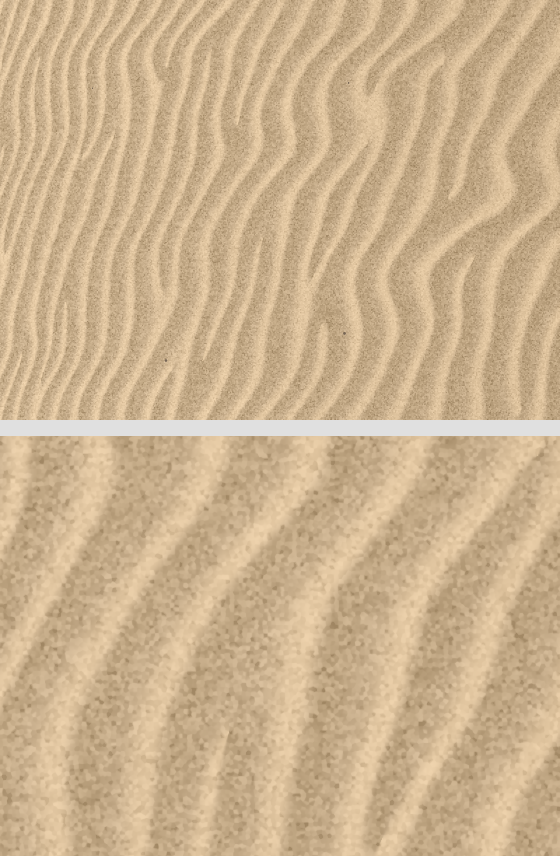
Top: the whole. Bottom: its middle third, enlarged.
Reproduce this texture procedurally as a Shadertoy shader.

```glsl
// Wind-rippled beach sand: leaning, forking crests that widen to the right.

const float TAU = 6.2831853;

// Colours
const vec3 SHADE_SAND  = vec3(0.742, 0.642, 0.502);
const vec3 TROUGH_SAND = vec3(0.779, 0.679, 0.545);
const vec3 CREST_SAND  = vec3(0.897, 0.789, 0.640);
const vec3 PEBBLE      = vec3(0.400, 0.340, 0.290);

// Ripple layout, in canvas heights
const float SPACING_LEFT = 0.034;   // crest spacing at the left edge
const float SPACING_GROW = 0.053;   // added spacing per unit of width
const float LEAN         = 0.24;
const float LEAN_GROW    = 0.17;
const float WAVINESS     = 0.25;    // sideways sway, in crest spacings
const vec2  FORK_GRID    = vec2(6.0, 4.0);
const float FORK_STRETCH = 0.32;    // below 1 draws forks out along the crests

// Grain
const float GRAIN_SCALE = 300.0;    // grains per canvas height
const float GRAIN_DEPTH = 0.125;
const float PATCH_DEPTH = 0.035;
const int   PEBBLES     = 4;

float hash(vec2 p) {
    vec3 q = fract(p.xyx * vec3(0.1031, 0.1030, 0.0973));
    q += dot(q, q.yzx + 33.33);
    return fract((q.x + q.y) * q.z);
}

vec2 hash2(vec2 p) {
    return vec2(hash(p + 3.7), hash(p + 41.3));
}

// Soft cellular noise: every grain has its own tone, blended at its border.
float grains(vec2 p) {
    vec2 cell = floor(p);
    float tone = 0.0, total = 0.0;
    for (int j = -1; j <= 1; j++)
    for (int i = -1; i <= 1; i++) {
        vec2 id = cell + vec2(i, j);
        vec2 d = id + 0.15 + 0.7 * hash2(id) - p;
        float weight = exp(-7.0 * dot(d, d));
        tone += weight * hash(id + 17.0);
        total += weight;
    }
    return tone / total - 0.5;
}

// Coordinates across (x) and along (y) the leaning crests.
vec2 slant(vec2 p) {
    return vec2(p.x + (LEAN + LEAN_GROW * p.x) * (1.0 - p.y), p.y);
}

// Layered sines that sway the crests, slower on the wide right side.
float sway(vec2 s) {
    float y = s.y / (0.75 + 0.2 * s.x);
    float bend = 0.7 * sin(3.0 * s.x + 4.0 * y);
    return sin(13.0 * y + 3.0 * s.x + bend)
         + 0.55 * sin(20.0 * y - 5.0 * s.x + 1.7 + 1.5 * bend)
         + 0.45 * sin(8.0 * y + 5.0 * s.x + 4.1)
         + 0.15 * sin(35.0 * y + 8.0 * s.x + 2.0 * bend);
}

// Crest count from the left; each fork adds or removes one crest.
float ripplePhase(vec2 p, float width) {
    vec2 s = slant(p);
    float phase = log(SPACING_LEFT + SPACING_GROW * max(s.x, 0.0)) / SPACING_GROW;
    phase += WAVINESS * sway(s);
    for (float j = 0.0; j < FORK_GRID.y; j++)
    for (float i = 0.0; i < FORK_GRID.x; i++) {
        vec2 id = vec2(i, j);
        vec2 core = (id + 0.1 + 0.8 * hash2(id + 7.0)) / FORK_GRID;
        core.x = width * pow(core.x, 1.6);
        vec2 d = s - slant(core);
        float turn = mod(i + j, 2.0) * 2.0 - 1.0;
        phase += turn * atan(d.x, d.y * FORK_STRETCH + 1e-5) / TAU;
    }
    return phase;
}

void mainImage(out vec4 fragColor, in vec2 fragCoord) {
    vec2 p = fragCoord / iResolution.y;
    float width = iResolution.x / iResolution.y;

    // Ripple profile: slow rise, brisker fall, then a faint shadow
    float phase = ripplePhase(p, width);
    float f = fract(phase);
    float crest = smoothstep(0.16, 0.52, f) * (1.0 - smoothstep(0.57, 0.75, f));
    float lee = fract(phase - 0.62);
    float shade = smoothstep(0.0, 0.17, lee) * (1.0 - smoothstep(0.20, 0.65, lee));
    crest *= 0.93 + 0.07 * sin(7.0 * p.y + 5.0 * p.x + sin(9.0 * p.x));

    vec3 sand = mix(TROUGH_SAND, SHADE_SAND, 0.85 * shade);
    sand = mix(sand, CREST_SAND, crest);
    sand += 0.025 * (0.65 - p.x);

    // Grain, coarser and darker in the troughs
    float fine = grains(p * GRAIN_SCALE);
    float patches = grains(p * GRAIN_SCALE * 0.4 + 50.0);
    float rough = mix(1.0, 0.6, crest);
    sand += rough * (GRAIN_DEPTH * fine + PATCH_DEPTH * patches);
    sand -= 0.05 * rough * smoothstep(0.38, 0.48, -fine);

    // A few stray pebbles
    for (int i = 0; i < PEBBLES; i++) {
        vec2 spot = hash2(vec2(float(i) * 5.0, 91.0)) * vec2(width, 1.0);
        float size = mix(0.0015, 0.004, hash(vec2(i, 63)));
        float cover = 1.0 - smoothstep(0.5 * size, 1.3 * size, length(p - spot));
        sand = mix(sand, PEBBLE, 0.8 * cover);
    }

    fragColor = vec4(clamp(sand, 0.0, 1.0), 1.0);
}
```
